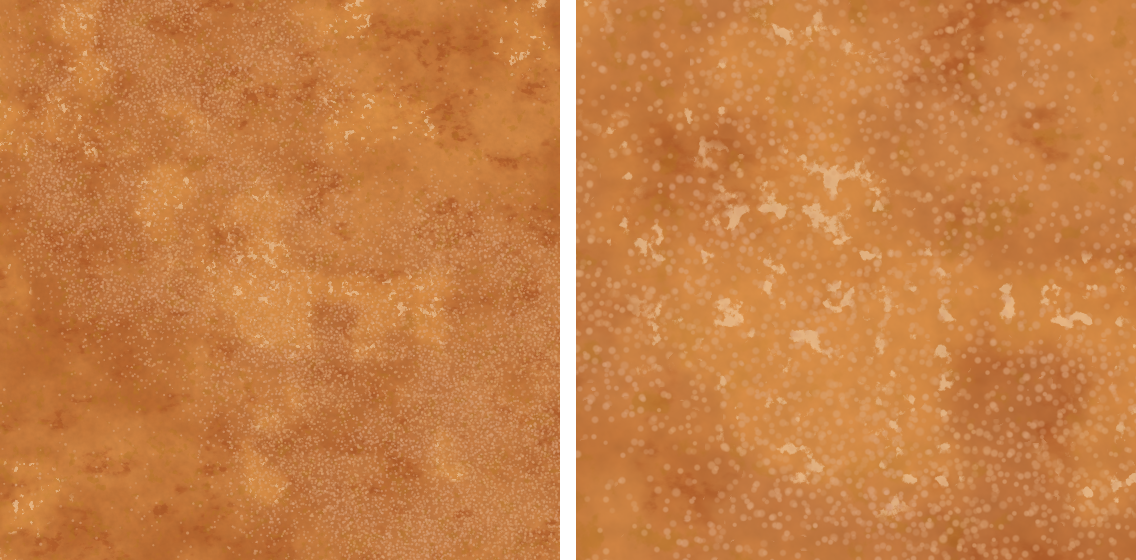
Left, the full canvas; right, a detail of the centre.
A Shadertoy shader for this texture:

```glsl
// Weathered orange-ochre plaster: soft cloudy stains and fine rusty flecks,
// dusted with tiny pale round grains that gather in two broad patches.
// Clouds are rotated value noise; grains are jittered dots on several grids.

float hash(vec2 p) {
    return fract(sin(dot(p, vec2(127.1, 311.7))) * 43758.5);
}

float noise(vec2 p) {
    vec2 i = floor(p), f = fract(p);
    f = f * f * (3.0 - 2.0 * f);
    return mix(mix(hash(i), hash(i + vec2(1, 0)), f.x),
               mix(hash(i + vec2(0, 1)), hash(i + vec2(1, 1)), f.x), f.y);
}

// Fractal noise, turned at every octave to hide the lattice
float fbm(vec2 p) {
    float sum = 0.0, amp = 0.5;
    for (int i = 0; i < 5; i++) {
        sum += amp * noise(p);
        p = mat2(1.6, 1.2, -1.2, 1.6) * p + 17.3;
        amp *= 0.5;
    }
    return sum / 0.97;
}

// How thickly the grains lie: two ragged ovals broken into clumps
float dustDensity(vec2 p) {
    vec2 q = p + 0.22 * (vec2(fbm(p * 5.0), fbm(p * 5.0 + 40.0)) - 0.5);
    float upper = length((q - vec2(0.29, 0.71)) / vec2(0.33, 0.40));
    float lower = length((q - vec2(0.74, 0.29)) / vec2(0.37, 0.38));
    float patches = 1.0 - smoothstep(0.6, 1.15, min(upper, lower));
    return patches * mix(0.35, 1.0, smoothstep(0.3, 0.68, fbm(p * 13.0 + 9.0)));
}

// Opacity of one layer of round grains
float grains(vec2 p, float cells, float seed, float density) {
    float turn = seed * 0.7 + 0.3;
    p = mat2(cos(turn), sin(turn), -sin(turn), cos(turn)) * p * cells;
    float pixel = cells / iResolution.y;
    float cover = 0.0;
    for (int y = -1; y <= 1; y++)
    for (int x = -1; x <= 1; x++) {
        vec2 cell = floor(p) + vec2(x, y);
        vec2 id = cell + seed * 31.0;
        vec2 centre = cell + vec2(hash(id), hash(id + 5.7));
        float radius = mix(0.19, 0.34, hash(id + 11.3));
        float present = step(hash(id + 23.9), density);
        float dot_ = 1.0 - smoothstep(radius * 0.45, radius + 0.5 * pixel, length(p - centre));
        cover = max(cover, dot_ * present * mix(0.3, 0.8, hash(id + 37.1)));
    }
    return cover;
}

void mainImage(out vec4 fragColor, in vec2 fragCoord) {
    vec2 uv = fragCoord / iResolution.y;
    float dust = dustDensity(uv);

    // Cloudy base, from burnt orange to warm ochre
    float broad = fbm(uv * 5.0 + 3.0);
    float cloud = fbm(uv * vec2(14.0, 17.0) + 21.0);
    float tone = smoothstep(0.28, 0.72, 0.55 * broad + 0.45 * cloud);
    vec3 color = mix(vec3(0.71, 0.405, 0.185), vec3(0.805, 0.515, 0.26), tone);
    color = mix(color, vec3(0.75, 0.48, 0.29), 0.5 * dust);

    // Rusty and olive stains, slightly stretched sideways
    float stain = smoothstep(0.5, 0.72, fbm(uv * vec2(18.0, 24.0) + 70.0));
    float fleck = fbm(uv * vec2(75.0, 105.0) + 5.0);
    color = mix(color, vec3(0.66, 0.33, 0.14), stain * (0.25 + 0.5 * smoothstep(0.48, 0.7, fleck)));
    float olive = smoothstep(0.6, 0.75, fbm(uv * 70.0 + 90.0));
    color = mix(color, vec3(0.69, 0.45, 0.13), 0.4 * olive);

    // Sunlit yellow patches carrying a few chalky chips
    float glow = smoothstep(0.58, 0.74, fbm(uv * 6.5 + 52.0));
    color = mix(color, vec3(0.87, 0.58, 0.28), 0.6 * glow);
    float chips = smoothstep(0.64, 0.74, fbm(uv * 105.0 + 33.0));
    color = mix(color, vec3(0.91, 0.75, 0.58), 0.75 * chips * smoothstep(0.1, 0.6, glow));

    // Fine mottling
    color *= 1.0 + 0.09 * (fbm(uv * 120.0 + 14.0) - 0.5);

    // Pale grains, a little rosier in some places than others
    vec3 grainColor = mix(vec3(0.86, 0.64, 0.43), vec3(0.85, 0.64, 0.50), noise(uv * 25.0));
    for (int i = 0; i < 3; i++) {
        float layer = float(i);
        float cover = grains(uv, 105.0 + 14.0 * layer, layer + 1.0, 0.03 + 0.85 * dust);
        color = mix(color, grainColor, 0.8 * cover);
    }

    fragColor = vec4(color, 1.0);
}
```
